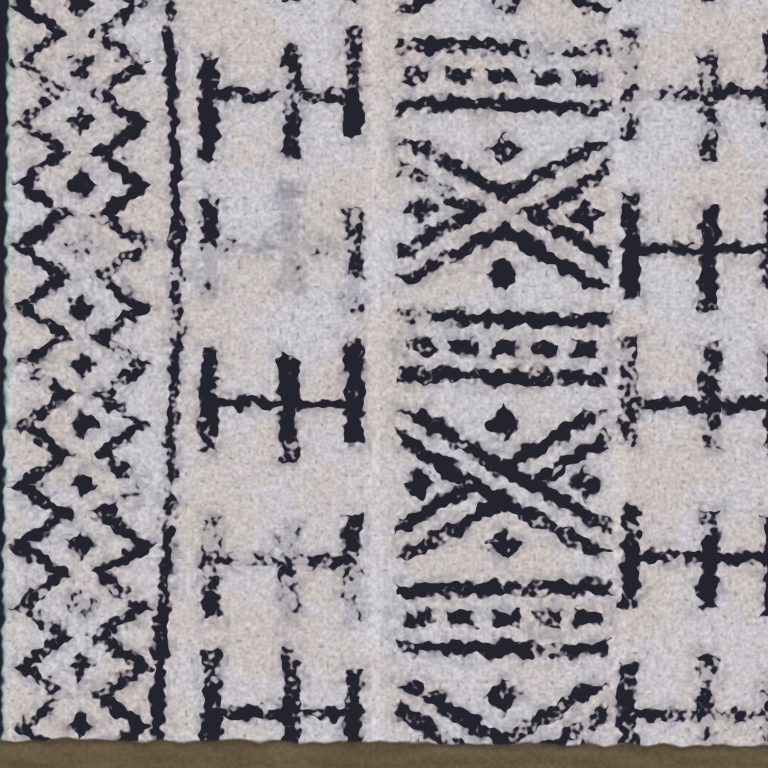
Write a Shadertoy shader that draws this pattern.

```glsl
// Worn woven rug: a zigzag border, two columns of barred crosses and a column of
// double X motifs between triple bands, above a strip of brown floor.
// Distance functions are bent by gradient noise, then flaked into faded ink.

const vec3 PALE = vec3(0.785, 0.775, 0.80);
const vec3 WARM = vec3(0.79, 0.755, 0.745);
const vec3 GREY = vec3(0.46, 0.46, 0.50);
const vec3 PLUM = vec3(0.33, 0.27, 0.33);
const vec3 INK = vec3(0.14, 0.14, 0.18);
const vec3 FLOOR = vec3(0.39, 0.34, 0.26);

vec2 gradient(vec2 cell) {
    vec3 h = fract(cell.xyx * vec3(0.1031, 0.1030, 0.0973));
    h += dot(h, h.yzx + 33.33);
    float angle = 6.2832 * fract((h.x + h.y) * h.z);
    return vec2(cos(angle), sin(angle));
}

float noise(vec2 p) {
    vec2 i = floor(p), f = p - i;
    vec2 u = f * f * f * (f * (f * 6.0 - 15.0) + 10.0);
    vec2 e = vec2(0.0, 1.0);
    float a = dot(gradient(i), f);
    float b = dot(gradient(i + e.yx), f - e.yx);
    float c = dot(gradient(i + e.xy), f - e.xy);
    float d = dot(gradient(i + e.yy), f - e.yy);
    return mix(mix(a, b, u.x), mix(c, d, u.x), u.y);
}

vec2 noise2(vec2 p) { return vec2(noise(p), noise(p + 71.7)); }

float box(vec2 p, vec2 halfSize) {
    vec2 q = abs(p) - halfSize;
    return max(q.x, q.y);
}

float diamond(vec2 p, float radius) {
    return (abs(p.x) + abs(p.y) - radius) * 0.707;
}

// Mirrored zigzags that enclose a chain of small diamonds, plus the side rule.
float zigzagBorder(vec2 p) {
    const float period = 0.0785;
    float y = mod(p.y - 0.475 + 0.5 * period, period) - 0.5 * period;
    float x = p.x - 0.107;
    float reach = mix(0.078, 0.024, abs(y) / (0.5 * period));
    float zigzag = abs(abs(x) - reach) / 1.7 - 0.0075;
    float rule = abs(p.x - 0.218 - 0.012 * sin(4.7 * p.y)) - 0.0075;
    return min(min(zigzag, diamond(vec2(x, y), 0.018)), rule);
}

// Three uprights joined by one crossbar; cell holds column and row.
float barredCross(vec2 p, vec2 cell) {
    float d = box(p - vec2(0.117, 0.0), vec2(0.095, 0.0075));
    for (int i = 0; i < 3; i++) {
        float k = float(i);
        float x = 0.023 + 0.105 * k - 0.0115 * k * (k - 1.0);
        float shift = 0.018 * gradient(cell * 3.0 + k).x;
        d = min(d, box(p - vec2(x, shift), vec2(0.0115, 0.068)));
    }
    return d;
}

// Solid, dashed and solid lines.
float tripleBand(vec2 p) {
    float lines = box(vec2(p.x, abs(p.y) - 0.038), vec2(0.138, 0.009));
    float dash = abs(mod(p.x + 0.027, 0.0545) - 0.027) - 0.017;
    return min(lines, max(dash, box(p, vec2(0.14, 0.0095))));
}

// Doubled diagonals with a spot in each quarter; odd rows carry one across.
float doubleX(vec2 p, float row) {
    const float slope = 0.585;
    vec2 q = abs(p);
    float lines = abs(abs(q.y - slope * q.x) - 0.0215);
    float across = abs(abs(p.y - slope * p.x) - 0.0215);
    lines = mix(lines, min(lines, across), mod(row, 2.0)) / 1.16 - 0.009;
    float spots = min(diamond(q - vec2(0.108, 0.0), 0.022), diamond(q - vec2(0.0, 0.08), 0.022));
    return min(max(lines, box(p, vec2(0.137, 0.096))), spots);
}

// x: flaked solid ink, y: soft grey stain around it.
vec2 wornInk(float d, float presence, float flake, float soft) {
    float fill = 1.0 - smoothstep(-soft, soft, d);
    float halo = 1.0 - smoothstep(-0.006, 0.022, d);
    float kept = smoothstep(-0.16, 0.2, flake + presence);
    return vec2(fill * kept, max(fill * 0.5, halo * smoothstep(-0.2, 0.5, flake + 0.1)));
}

void mainImage(out vec4 fragColor, in vec2 fragCoord) {
    vec2 uv = fragCoord / iResolution.xy;
    uv.y = 1.0 - uv.y;
    float soft = max(1.2 / iResolution.y, 0.0024);

    // Uneven weave and patchy wear
    vec2 p = uv + 0.010 * noise2(uv * 48.0) + 0.007 * noise2(uv * 105.0) + 0.008 * noise2(uv * 5.0);
    float flake = 0.6 * noise(uv * 120.0) + 0.65 * noise(uv * 42.0);
    float wear = 0.28 + 0.85 * noise(uv * 6.5 + 3.1) + 0.5 * noise(uv * 15.0);
    wear -= 0.3 * exp(-40.0 * dot(uv - vec2(0.25, 0.36), uv - vec2(0.25, 0.36)));

    // Repeats
    vec2 crossPeriod = vec2(0.547, 0.2018);
    vec2 start = p - vec2(0.25, 0.0211);
    vec2 cell = floor(start / crossPeriod);
    vec2 crossPos = start - cell * crossPeriod - vec2(0.0, 0.1009);
    float faded = mod(cell.x + cell.y, 2.0);
    float row = floor((p.y - 0.099) / 0.3545);
    float bandY = p.y - 0.099 - row * 0.3545;
    float middleX = p.x - 0.655;
    float bands = min(tripleBand(vec2(middleX, bandY)), tripleBand(vec2(middleX, bandY - 0.3545)));
    float motifs = min(bands, doubleX(vec2(middleX, bandY - 0.177), row));
    vec2 ink = wornInk(zigzagBorder(p), wear + 0.08, flake, soft);
    ink = max(ink, wornInk(barredCross(crossPos, cell), wear + 0.1 - 0.3 * faded, flake, soft));
    ink = max(ink, wornInk(motifs, wear + 0.08, flake, soft));

    // Pile, stains and ink
    float grain = noise(uv * 190.0) + 0.6 * noise(uv * 95.0 + 9.0);
    vec3 color = mix(PALE, WARM, smoothstep(-0.3, 0.3, noise(uv * 9.0) + 0.4 * noise(uv * 60.0)));
    color *= 1.0 + 0.13 * grain - 0.16 * smoothstep(0.25, 0.6, noise(uv * 130.0 + 20.0));
    float seam = min(abs(uv.x - 0.487), abs(uv.x - 0.806));
    color += 0.03 * (1.0 - smoothstep(0.004, 0.012, seam));
    color = mix(color, GREY, ink.y * 0.6);
    color = mix(color, mix(PLUM, INK, smoothstep(0.35, 0.85, ink.x + 0.2 * grain)), ink.x);

    // Dark left selvage with a teal fringe
    float edge = uv.x - 0.010 * (1.0 - 0.8 * uv.y) - 0.006 * noise(uv * 70.0);
    color = mix(color, vec3(0.42, 0.62, 0.60), 0.7 * (1.0 - smoothstep(0.0, 0.006, edge)));
    color = mix(color, INK, 1.0 - smoothstep(-soft, soft, edge));

    // Floor below the hem
    float hem = uv.y - 0.963 - 0.008 * uv.x - 0.006 * noise(uv * 40.0);
    vec3 ground = FLOOR * (1.0 + 0.12 * grain + 0.15 * noise(uv * vec2(12.0, 70.0)));
    ground *= mix(0.8, 1.0, smoothstep(0.0, 0.010, hem));
    color = mix(color, ground, smoothstep(-soft, soft, hem));
    fragColor = vec4(clamp(color, 0.0, 1.0), 1.0);
}
```
